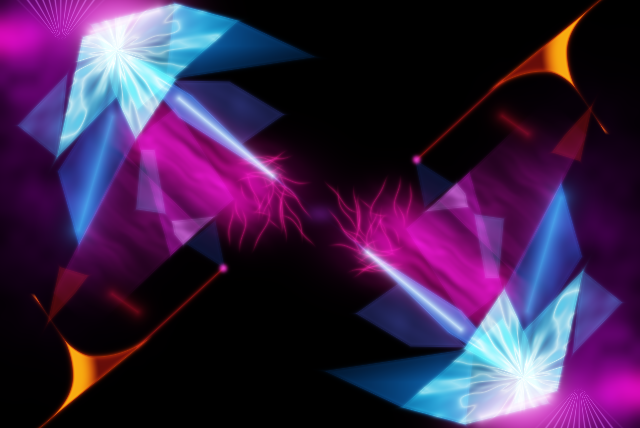
Give the GLSL for this background, as a Shadertoy shader.

```glsl
// Two crystal bursts, point-symmetric about the centre, on black: glassy blue
// shards, a magenta body, crimson filaments and an ember blade. Each burst adds
// up soft glows, rimmed quads and lines; an exponential curve rolls off the light.

const vec2 CANVAS = vec2(7.68, 5.12);

float hash(vec2 p) { return fract(sin(dot(p, vec2(127.1, 311.7))) * 43758.545); }

float noise(vec2 p) {
    vec2 i = floor(p), f = fract(p);
    f = f * f * (3.0 - 2.0 * f);
    return mix(mix(hash(i), hash(i + vec2(1, 0)), f.x),
               mix(hash(i + vec2(0, 1)), hash(i + vec2(1)), f.x), f.y);
}

float fbm(vec2 p) { return 0.65 * noise(p) + 0.35 * noise(p * 2.1); }

float glow(vec2 p, vec2 centre, vec2 radius) {
    vec2 d = (p - centre) / radius;
    return exp(-dot(d, d));
}

float segment(vec2 p, vec2 a, vec2 b) {
    vec2 e = b - a;
    return length(p - a - e * clamp(dot(p - a, e) / dot(e, e), 0.0, 1.0));
}

float beam(vec2 p, vec2 a, vec2 b, float width) { return exp(-segment(p, a, b) / width); }

float side(vec2 p, vec2 a, vec2 b) {
    vec2 e = normalize(b - a);
    return e.x * (p.y - a.y) - e.y * (p.x - a.x);
}

// Convex quad, clockwise on screen, filled and with a thin brighter rim
vec3 shard(vec2 p, vec2 a, vec2 b, vec2 c, vec2 d, vec3 fill) {
    float inside = min(min(side(p, a, b), side(p, b, c)), min(side(p, c, d), side(p, d, a)));
    return fill * (smoothstep(-0.01, 0.03, inside) + 0.8 * exp(-abs(inside) / 0.014));
}

// Blade between two parabolas and a line, yellow at its left edge
vec3 ember(vec2 p) {
    float dx = p.x - 1.15, dy = p.y - 4.5;
    float left = p.x - 0.88 + (dy < 0.0 ? 0.53 : 1.04) * dy * dy;
    float top = p.y - 4.27 + (dx < 0.0 ? 1.4 : 0.53) * dx * dx;
    float inside = min(min(left, top), 4.97 - 0.81 * (p.x - 0.65) - p.y);
    float bounds = smoothstep(3.5, 3.65, p.y) * (1.0 - smoothstep(1.7, 1.85, p.x));
    vec3 heat = mix(vec3(3.5, 1.1, 0.06), vec3(0.5, 0.05, 0.03), smoothstep(0.08, 0.32, left));
    return bounds * (heat * smoothstep(-0.01, 0.025, inside)
         + vec3(0.9, 0.16, 0.02) * exp(-abs(inside) / 0.018));
}

vec3 filaments(vec2 p) {
    float light = 0.0;
    for (int i = 0; i < 36; i++) {
        float k = float(i), h = hash(vec2(k, 1)), g = hash(vec2(k, 5));
        float a = mix(-0.9, 1.9, h), len = 0.25 + 0.4 * g;
        vec2 q = p - vec2(3.12, 2.22) - 0.7 * (vec2(hash(vec2(k, 3)), hash(vec2(k, 9))) - 0.5);
        q = vec2(cos(a) * q.x + sin(a) * q.y, cos(a) * q.y - sin(a) * q.x);
        float d = abs(q.y - (g - 0.5) * 1.6 * q.x * q.x - 0.02 * sin(q.x * 14.0 + k));
        light += exp(-d / 0.014) * smoothstep(0.0, 0.15, q.x) * (1.0 - smoothstep(len - 0.2, len, q.x));
    }
    return vec3(0.6, 0.04, 0.26) * light;
}

vec3 burst(vec2 p) {
    // Diagonal grain for the body, radial facets for the crown
    float n = fbm(p * 2.5);
    float grain = fbm(vec2(dot(p, vec2(1.2, 0.9)), dot(p, vec2(-4.0, 5.0))) + n);
    vec2 q = p - vec2(1.4, 0.6);
    float facet = fbm(vec2(atan(q.x, q.y) * 5.0, length(q) * 2.0));
    float glint = pow(1.0 - abs(2.0 * facet - 1.0), 8.0);
    float glass = 0.2 + 1.2 * facet;

    // Violet haze
    vec3 c = vec3(0.75, 0.02, 0.85) * glow(p, vec2(0.3, 0.4), vec2(0.85)) * (0.4 + n);
    c += vec3(1.4, 0.03, 0.8) * glow(p, vec2(0.0, 0.45), vec2(0.4, 0.2));
    c += vec3(0.22, 0.0, 0.26) * glow(p, vec2(0.6, 2.2), vec2(0.9, 1.2)) * (0.4 + n);
    c += vec3(0.22, 0.0, 0.17) * glow(p, vec2(3.3, 2.3), vec2(0.55, 0.45));

    // Fan of fine rays
    vec2 ray = p - vec2(0.73, 0.52);
    float angle = atan(ray.x, -ray.y);
    c += vec3(0.5, 0.25, 0.7) * pow(0.5 + 0.5 * cos(angle * 48.0), 6.0)
       * (1.0 - smoothstep(0.6, 0.85, abs(angle))) * smoothstep(0.03, 0.15, length(ray));

    // Magenta body and its fading lower facets
    float core = segment(p, vec2(1.85, 1.6), vec2(2.9, 2.3)) / 0.4;
    c += vec3(1.3, 0.04, 0.85) * exp(-core * core) * (0.2 + 1.3 * grain);
    c += shard(p, vec2(1.65, 1.65), vec2(2.1, 1.3), vec2(2.8, 2.38), vec2(2.05, 3.05),
               vec3(0.3, 0.03, 0.32) * (0.2 + 1.3 * grain));
    c += shard(p, vec2(1.5, 1.85), vec2(2.4, 2.72), vec2(1.1, 3.95), vec2(0.65, 3.5),
               vec3(0.45, 0.03, 0.38) * (0.4 + grain) * (1.0 - smoothstep(2.3, 3.9, p.y)));
    c += shard(p, vec2(1.7, 1.8), vec2(1.85, 1.8), vec2(1.98, 2.55), vec2(1.64, 2.5), vec3(0.1, 0.2, 0.4) * glass);
    c += shard(p, vec2(2.07, 2.65), vec2(2.55, 2.6), vec2(2.2, 2.92), vec2(2.1, 2.8),
               vec3(0.6, 0.45, 0.85) * grain);
    c += shard(p, vec2(2.25, 2.92), vec2(2.58, 2.65), vec2(2.63, 2.9), vec2(2.69, 3.2), vec3(0.03, 0.07, 0.2));

    // Blue fins
    c += shard(p, vec2(2.0, 0.95), vec2(2.1, 0.05), vec2(2.85, 0.25), vec2(3.77, 0.68),
               vec3(0.04, 0.5, 1.1) * exp(-max(p.x - 2.4, 0.0) - max(p.y - 0.55, 0.0) * 3.0));
    c += shard(p, vec2(2.1, 0.97), vec2(2.75, 0.98), vec2(3.4, 1.37), vec2(2.9, 1.72), vec3(0.15, 0.18, 0.5) * glass);
    c += shard(p, vec2(0.8, 0.9), vec2(0.75, 1.4), vec2(0.68, 1.87), vec2(0.22, 1.5), vec3(0.08, 0.42, 0.8) * glass);
    c += shard(p, vec2(1.35, 1.05), vec2(1.63, 1.65), vec2(0.95, 2.92), vec2(0.7, 2.05), vec3(0.05, 0.28, 0.85) * glass);
    c += vec3(0.1, 0.6, 1.1) * beam(p, vec2(1.35, 1.4), vec2(0.95, 2.75), 0.09);

    // Bright cyan crown
    vec3 cyan = vec3(0.2, 1.5, 2.1) * glass + vec3(0.9, 1.0, 0.8) * glint;
    c += shard(p, vec2(1.0, 0.45), vec2(1.5, 0.3), vec2(1.4, 1.15), vec2(0.69, 1.87), cyan);
    c += shard(p, vec2(1.1, 0.3), vec2(2.1, 0.05), vec2(2.85, 0.25), vec2(1.65, 1.3), cyan * 0.7);
    c += shard(p, vec2(1.25, 0.5), vec2(2.1, 0.95), vec2(1.63, 1.65), vec2(1.35, 1.05), cyan);
    c += vec3(1.7, 0.3, 1.4) * glow(p, vec2(1.4, 0.2), vec2(0.6, 0.35));
    c += vec3(1.3, 1.4, 1.6) * glow(p, vec2(1.4, 0.6), vec2(0.3));
    c += vec3(1.8, 1.2, 1.9) * beam(p, vec2(1.1, 0.38), vec2(1.9, 0.13), 0.05);

    // Lance
    c += shard(p, vec2(1.5, 0.65), vec2(2.3, 1.15), vec2(3.3, 2.13), vec2(2.15, 1.4), vec3(0.1, 0.45, 1.3));
    c += vec3(1.1, 1.6, 2.0) * beam(p, vec2(2.15, 1.18), vec2(3.27, 2.1), 0.035);

    // Embers, red facets and the thread with its spark
    c += ember(p) + filaments(p);
    c += shard(p, vec2(0.72, 3.2), vec2(1.05, 3.3), vec2(0.9, 3.5), vec2(0.58, 3.85), vec3(0.3, 0.03, 0.01));
    c += vec3(0.5, 0.03, 0.08) * beam(p, vec2(1.35, 3.52), vec2(1.65, 3.73), 0.06);
    c += vec3(0.65, 0.06, 0.06) * beam(p, vec2(1.65, 4.15), vec2(2.68, 3.21), 0.016);
    return c + vec3(1.6, 0.2, 1.2) * glow(p, vec2(2.68, 3.21), vec2(0.04));
}

void mainImage(out vec4 fragColor, in vec2 fragCoord) {
    vec2 p = fragCoord / iResolution.xy * CANVAS;
    p.y = CANVAS.y - p.y;
    vec3 light = burst(p) + burst(CANVAS - p);
    light += vec3(0.2, 0.05, 0.3) * glow(p, CANVAS * 0.5, vec2(0.16, 0.1));
    fragColor = vec4(1.0 - exp(-light), 1.0);
}
```
